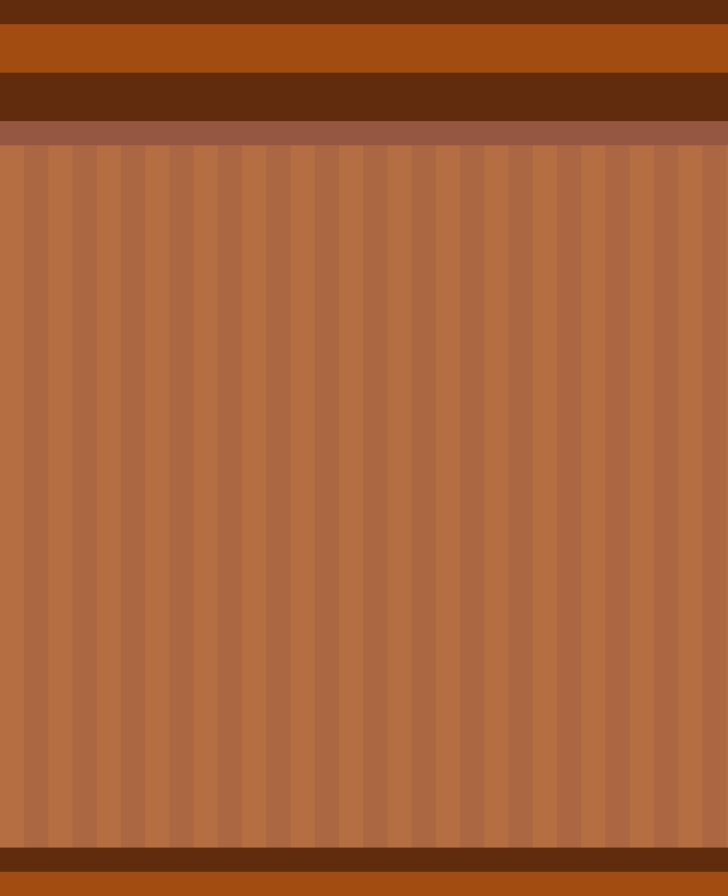
A Shadertoy shader for this pattern:

```glsl
// Vertical two-tone stripes framed by horizontal bands above and below.
// Everything sits on a square grid of 37 rows per canvas height: the stripes
// repeat with mod, the bands are laid upward over them with smoothed steps.

const float ROWS = 37.0;          // grid cells per canvas height
const float STRIPE_PERIOD = 2.0;  // one light and one dark stripe, in cells

// Band edges, in cells up from the bottom
const float BASE_TOP = 1.0;
const float SKIRT_TOP = 2.0;
const float STRIPES_TOP = 31.0;
const float SHADOW_TOP = 32.0;
const float RAIL_BOTTOM = 34.0;
const float RAIL_TOP = 36.0;

const vec3 LIGHT_STRIPE = vec3(0.71, 0.43, 0.26);
const vec3 DARK_STRIPE = vec3(0.67, 0.40, 0.26);
const vec3 BROWN = vec3(0.38, 0.17, 0.05);
const vec3 ORANGE = vec3(0.64, 0.30, 0.07);
const vec3 MAUVE = vec3(0.59, 0.34, 0.26);

// Coverage of a pixel whose center lies at signed distance d inside an edge
float coverage(float d, float pixel) {
    return clamp(d / pixel + 0.5, 0.0, 1.0);
}

vec3 stripes(float x, float pixel) {
    float quarter = 0.25 * STRIPE_PERIOD;
    float fromDarkCenter = abs(mod(x - quarter, STRIPE_PERIOD) - 2.0 * quarter);
    return mix(LIGHT_STRIPE, DARK_STRIPE, coverage(quarter - fromDarkCenter, pixel));
}

void mainImage(out vec4 fragColor, in vec2 fragCoord) {
    float pixel = ROWS / iResolution.y;
    vec2 cell = fragCoord * pixel;

    // Lower trim, then the striped field
    vec3 color = mix(ORANGE, BROWN, coverage(cell.y - BASE_TOP, pixel));
    color = mix(color, stripes(cell.x, pixel), coverage(cell.y - SKIRT_TOP, pixel));

    // Shaded strip and upper trim
    color = mix(color, MAUVE, coverage(cell.y - STRIPES_TOP, pixel));
    color = mix(color, BROWN, coverage(cell.y - SHADOW_TOP, pixel));
    color = mix(color, ORANGE, coverage(cell.y - RAIL_BOTTOM, pixel));
    color = mix(color, BROWN, coverage(cell.y - RAIL_TOP, pixel));

    fragColor = vec4(color, 1.0);
}
```
